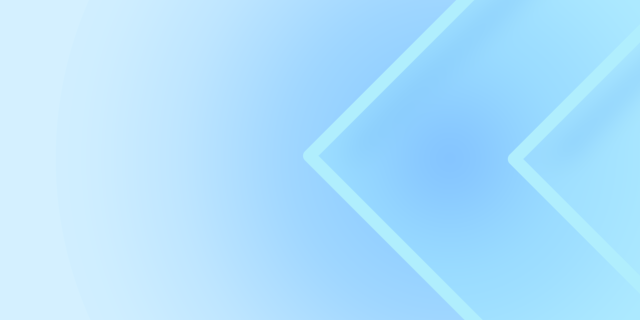
This background is drawn by a Shadertoy shader. Its source:

```glsl
// Pale blue radial glow crossed by two left-pointing cyan chevrons with soft inner shadows.

const vec3 PALE_EDGE   = vec3(0.832, 0.943, 1.0);
const vec3 DISC_RIM    = vec3(0.815, 0.935, 1.0);
const vec3 SKY         = vec3(0.735, 0.895, 1.0);
const vec3 AZURE       = vec3(0.600, 0.828, 1.0);
const vec3 CORE        = vec3(0.520, 0.770, 1.0);
const vec3 AQUA        = vec3(0.600, 0.858, 1.0);
const vec3 LIGHT_AQUA  = vec3(0.680, 0.918, 0.998);
const vec3 STROKE      = vec3(0.692, 0.934, 0.992);
const vec3 SHADOW      = vec3(0.520, 0.785, 0.980);

const vec2 GLOW_CENTER = vec2(1.406, 0.505);
const float DISC_RADIUS = 1.232;
const float HALF_STROKE = 0.0200;
const float DIAGONAL = 0.70710678;

// Coverage of a shape from its signed distance (negative inside)
float coverage(float dist, float pixel) {
    return 1.0 - smoothstep(-pixel, pixel, dist);
}

// Distance to the boundary of a right-opening 45 degree wedge, negative inside
float wedgeDistance(vec2 q) {
    float along = (q.x + abs(q.y)) * DIAGONAL;
    float across = (q.x - abs(q.y)) * DIAGONAL;
    return along < 0.0 ? length(q) : -across;
}

// Soft band running beneath the upper arm
float armShadow(vec2 q, float offset, float spread) {
    float along = (q.x + q.y) * DIAGONAL;
    float across = (q.x - q.y) * DIAGONAL;
    float band = (across - offset) / spread;
    return exp(-band * band) * smoothstep(0.0, 0.18, along);
}

// Glow to the left of the chevrons
vec3 outerGlow(float r) {
    vec3 color = mix(CORE, AZURE, smoothstep(0.0, 0.45, r));
    color = mix(color, SKY, smoothstep(0.35, 0.90, r));
    return mix(color, DISC_RIM, smoothstep(0.72, DISC_RADIUS, r));
}

// Cooler glow seen through the chevrons
vec3 innerGlow(float r) {
    vec3 color = mix(CORE, AQUA, smoothstep(-0.04, 0.40, r));
    return mix(color, LIGHT_AQUA, smoothstep(0.28, 0.85, r));
}

// Adds a tinted wedge, its shadow and its stroke
vec3 addChevron(vec3 base, vec3 fill, vec2 q, float shade, float pixel) {
    float dist = wedgeDistance(q);
    fill = mix(fill, SHADOW, shade * armShadow(q, 0.095, 0.06));
    vec3 color = mix(base, fill, coverage(dist, pixel));
    return mix(color, STROKE, coverage(abs(dist) - HALF_STROKE, pixel));
}

void mainImage(out vec4 fragColor, in vec2 fragCoord) {
    vec2 p = fragCoord / iResolution.y;
    float pixel = 0.8 / iResolution.y;
    float r = distance(p, GLOW_CENTER);

    // Background disc
    vec3 color = mix(PALE_EDGE, outerGlow(r), coverage(r - DISC_RADIUS, pixel));

    // Large chevron, then the lighter one at the right
    vec3 inner = innerGlow(r);
    color = addChevron(color, inner, p - vec2(0.967, 0.513), 0.38, pixel);
    vec3 bright = mix(inner, LIGHT_AQUA, 0.30);
    color = addChevron(color, bright, p - vec2(1.607, 0.503), 0.38, pixel);

    fragColor = vec4(color, 1.0);
}
```
